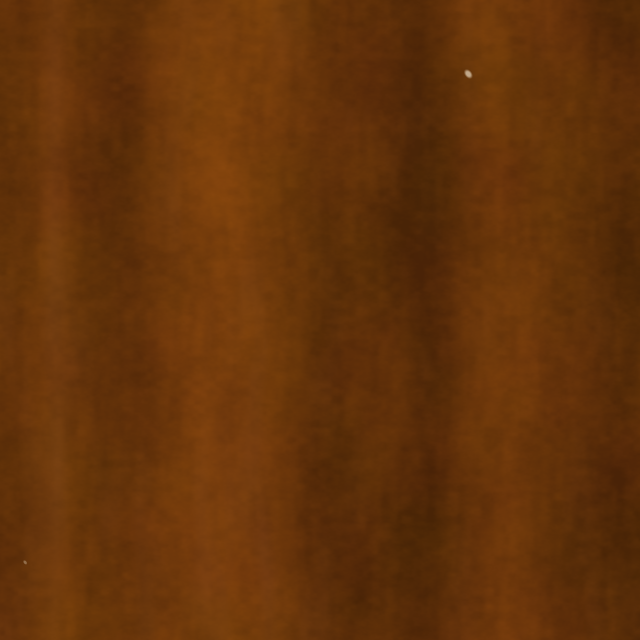
A WebGL 2 fragment shader for this texture:

```glsl
#version 300 es
precision highp float;

#define BASE_TONE 0.40
#define BLOTCH_GAIN 0.20
#define STREAK_GAIN 0.13
#define MOTTLE_GAIN 0.10
#define FIBRE_GAIN 0.05
#define GRAIN_GAIN 0.13
#define HAZE_GAIN 0.60
#define RED_GAIN 0.011
#define SPECK_COUNT 2
#define SPECK_RADIUS 0.006

uniform vec2 u_resolution;
out vec4 fragColor;

const vec3 DARK_WOOD = vec3(0.292, 0.141, 0.022);
const vec3 LIGHT_WOOD = vec3(0.510, 0.262, 0.042);
const vec3 HAZE = vec3(0.48, 0.27, 0.13);
const vec3 SPECK = vec3(0.76, 0.66, 0.54);

// Integer hash to the range 0..1
float hash(ivec2 cell) {
    uint h = uint(cell.x) * 1597334677u ^ uint(cell.y) * 3812015801u;
    h = (h ^ (h >> 16)) * 2146121005u;
    h = (h ^ (h >> 15)) * 2221713035u;
    return float((h ^ (h >> 16)) >> 8) / 16777216.0;
}

// Smooth value noise in -1..1
float noise(vec2 p) {
    ivec2 i = ivec2(floor(p));
    vec2 f = fract(p);
    f = f * f * f * (f * (f * 6.0 - 15.0) + 10.0);
    float low = mix(hash(i), hash(i + ivec2(1, 0)), f.x);
    float high = mix(hash(i + ivec2(0, 1)), hash(i + ivec2(1, 1)), f.x);
    return 2.0 * mix(low, high, f.y) - 1.0;
}

// Layered noise, each octave turned to hide the lattice
float fbm(vec2 p) {
    float sum = 0.0, gain = 0.6;
    for (int i = 0; i < 4; i++) {
        sum += gain * noise(p);
        p = mat2(1.98, 0.25, -0.25, 1.98) * p + vec2(17.3, 9.1);
        gain *= 0.5;
    }
    return sum;
}

float band(float x, float centre, float width) {
    float d = (x - centre) / width;
    return exp(-d * d);
}

// Broad light and dark stripes along the grain
float broadBands(float x) {
    return 0.46 * band(x, 0.34, 0.11)
         + 0.24 * band(x, 0.09, 0.035)
         - 0.12 * band(x, 0.20, 0.035)
         - 0.12 * band(x, 0.54, 0.08)
         - 0.30 * band(x, 0.66, 0.05)
         + 0.22 * band(x, 0.78, 0.07)
         - 0.26 * band(x, 0.98, 0.06);
}

void main() {
    vec2 uv = gl_FragCoord.xy / u_resolution;
    vec2 warped = uv + vec2(0.010 * noise(uv * vec2(3.0, 4.0) + 40.0), 0.0);

    // Brightness from broad bands down to fine grain
    float tone = BASE_TONE + broadBands(warped.x);
    tone += BLOTCH_GAIN * fbm(uv * vec2(6.0, 5.0) + 7.0);
    tone += STREAK_GAIN * fbm(warped * vec2(16.0, 3.0) + 23.0);
    tone += MOTTLE_GAIN * fbm(uv * vec2(22.0, 16.0) + 151.0);
    tone += FIBRE_GAIN * noise(warped * vec2(85.0, 14.0) + 3.0);
    tone += GRAIN_GAIN * fbm(uv * vec2(55.0, 80.0) + 61.0);
    vec3 colour = mix(DARK_WOOD, LIGHT_WOOD, clamp(tone, -0.05, 1.1));

    // Pale dusty streaks, broken along their length
    float streak = smoothstep(0.0, 0.9, fbm(warped * vec2(18.0, 4.0) + 90.0));
    float edgeGlow = 0.32 * band(warped.x, 0.09, 0.016)
                   + 0.34 * band(warped.x, 0.415, 0.013) * smoothstep(0.4, 0.1, uv.y);
    float dust = 0.12 + 0.30 * streak + edgeGlow * (1.0 + 0.5 * noise(uv * vec2(9.0, 8.0)));
    colour = mix(colour, HAZE, HAZE_GAIN * dust * (0.4 + 0.6 * clamp(tone, 0.0, 1.0)));

    // Slow shift between red and yellow
    float redness = fbm(uv * vec2(9.0, 7.0) + 130.0);
    colour += RED_GAIN * redness * vec3(0.5, -0.6, 0.5);

    // A few tiny pale specks
    for (int i = 0; i < SPECK_COUNT; i++) {
        vec2 centre = vec2(hash(ivec2(i, 311)), hash(ivec2(i, 577)));
        float radius = SPECK_RADIUS / float(1 + i);
        vec2 offset = (uv - centre) * vec2(1.0, 0.85);
        offset.x += 0.4 * offset.y;
        float cover = smoothstep(radius * 1.2, radius * 0.4, length(offset));
        colour = mix(colour, SPECK, cover / float(1 + i));
    }

    fragColor = vec4(colour, 1.0);
}
```
